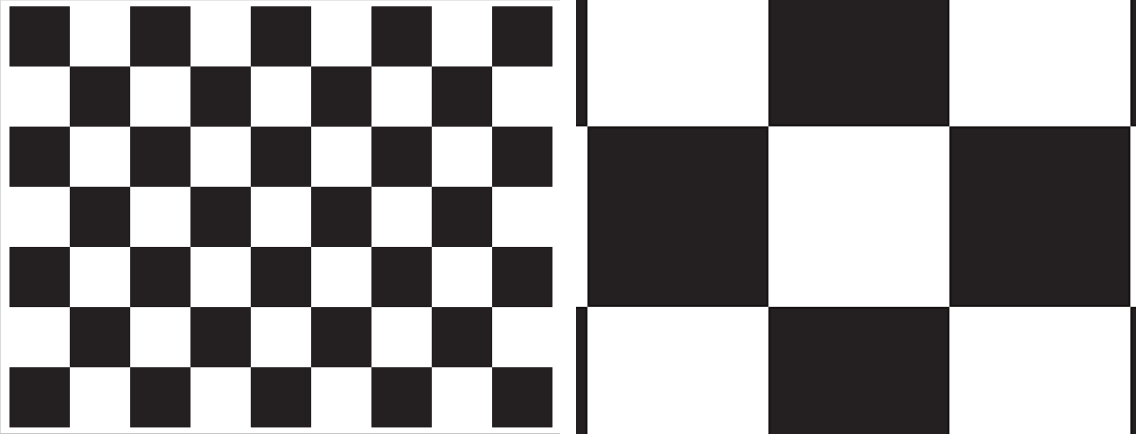
Left: the whole. Right: its middle third, enlarged.
This pattern is drawn by a WebGL 2 fragment shader. Its source:

```glsl
#version 300 es
precision highp float;

#define GRID vec2(9.0, 7.0)
#define BOARD_ORIGIN vec2(0.0219, 0.0152)
#define CELL vec2(0.1390, 0.1386)
#define RIM_WIDTH 0.0015
#define FRAME_WIDTH 0.0017
#define PAPER vec3(1.0)
#define INK vec3(0.14, 0.12, 0.13)
#define RIM_INK vec3(0.08, 0.06, 0.06)
#define FRAME_GREY vec3(0.71)

uniform vec2 u_resolution;
out vec4 outColor;

// Fraction of a pixel covered, from the signed distance inside a shape
float coverage(float inside, float pixel) {
    return clamp(inside / pixel + 0.5, 0.0, 1.0);
}

// Alternating -1 / +1 bands, one per cell, with edges one pixel wide
vec2 bands(vec2 grid, float pixel) {
    vec2 toEdge = (0.5 - abs(fract(grid) - 0.5)) * CELL;
    vec2 parity = 1.0 - 2.0 * mod(floor(grid), 2.0);
    return parity * clamp(2.0 * toEdge / pixel, 0.0, 1.0);
}

// Dark squares, limited to the board
float checker(vec2 grid, float pixel) {
    vec2 wave = bands(clamp(grid, vec2(0.5), GRID - 0.5), pixel);
    vec2 inside = (0.5 * GRID - abs(grid - 0.5 * GRID)) * CELL;
    float board = coverage(inside.x, pixel) * coverage(inside.y, pixel);
    return (0.5 + 0.5 * wave.x * wave.y) * board;
}

// Darker outline just inside each square
float rim(vec2 grid, float pixel) {
    vec2 toEdge = (0.5 - abs(fract(grid) - 0.5)) * CELL;
    return coverage(RIM_WIDTH - min(toEdge.x, toEdge.y), pixel);
}

// Hairline along the left, bottom and, more faintly, the top of the sheet
float sheetFrame(vec2 p, float pixel) {
    float left = 0.7 * coverage(FRAME_WIDTH - p.x, pixel);
    float bottom = coverage(FRAME_WIDTH - p.y, pixel);
    float top = 0.45 * coverage(FRAME_WIDTH - (1.0 - p.y), pixel);
    return max(left, max(bottom, top));
}

void main() {
    float pixel = 1.0 / u_resolution.y;
    vec2 p = gl_FragCoord.xy * pixel;
    vec2 grid = (p - BOARD_ORIGIN) / CELL;

    vec3 color = mix(PAPER, FRAME_GREY, sheetFrame(p, pixel));
    vec3 ink = mix(INK, RIM_INK, rim(grid, pixel));
    color = mix(color, ink, checker(grid, pixel));
    outColor = vec4(color, 1.0);
}
```
